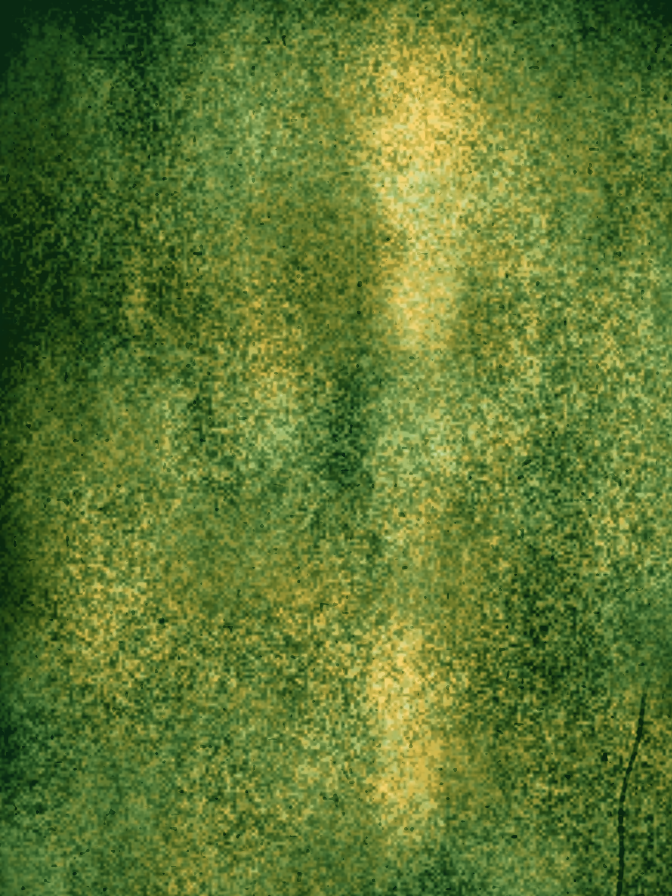
Write a WebGL 1 fragment shader that draws this texture.

```glsl
precision highp float;
// Weathered green plaster: a warped tone field of broad stains, a pale vertical
// streak and dark borders is broken up by fine grain, then coloured by a ramp
// from deep green to straw. Specks and a curved crease finish the surface.

uniform vec2 u_resolution;

float hash(vec2 p) {
  vec3 q = fract(p.xyx * 0.1031);
  q += dot(q, q.yzx + 33.33);
  return fract((q.x + q.y) * q.z);
}

float noise(vec2 p) {
  vec2 i = floor(p), f = fract(p);
  f = f * f * (3.0 - 2.0 * f);
  return mix(mix(hash(i), hash(i + vec2(1.0, 0.0)), f.x),
             mix(hash(i + vec2(0.0, 1.0)), hash(i + 1.0), f.x), f.y);
}

float fbm(vec2 p) {
  float sum = 0.0, amp = 0.5;
  for (int i = 0; i < 6; i++) {
    sum += amp * noise(p);
    p = mat2(1.6, 1.2, -1.2, 1.6) * p + 17.3;
    amp *= 0.52;
  }
  return sum;
}

// Soft elliptical stain
float stain(vec2 p, vec2 center, vec2 radius) {
  vec2 d = (p - center) / radius;
  return exp(-dot(d, d));
}

// Tall streak: crisp left edge, ragged soft right edge
float streak(vec2 p, float left, float width) {
  float x = p.x - left;
  float across = smoothstep(-0.012, 0.018, x) * (1.0 - smoothstep(0.3 * width, width, x));
  return across * smoothstep(0.02, 0.3, p.y) * (1.0 - smoothstep(0.78, 0.98, p.y));
}

// Darkness creeping in from the four borders
float border(vec2 p, float right) {
  return 0.9 * exp(-p.x / 0.05) + 0.75 * exp(-(1.0 - p.y) / 0.065)
       + 0.35 * exp(-p.y / 0.05) + 0.25 * exp(-(right - p.x) / 0.025)
       + 0.6 * stain(p, vec2(0.0, 1.0), vec2(0.17, 0.26))
       + 0.5 * stain(p, vec2(right, 1.0), vec2(0.13, 0.15));
}

vec3 ramp(float t) {
  vec3 shadow = vec3(0.04, 0.16, 0.06);
  vec3 deepGreen = vec3(0.14, 0.29, 0.09);
  vec3 leaf = vec3(0.26, 0.40, 0.15);
  vec3 moss = vec3(0.38, 0.49, 0.20);
  vec3 olive = vec3(0.52, 0.585, 0.26);
  vec3 straw = vec3(0.72, 0.735, 0.37);
  vec3 cream = vec3(0.86, 0.85, 0.53);
  vec3 c = mix(shadow, deepGreen, smoothstep(0.06, 0.22, t));
  c = mix(c, leaf, smoothstep(0.2, 0.34, t));
  c = mix(c, moss, smoothstep(0.32, 0.44, t));
  c = mix(c, olive, smoothstep(0.42, 0.56, t));
  c = mix(c, straw, smoothstep(0.54, 0.70, t));
  return mix(c, cream, smoothstep(0.70, 0.90, t));
}

// Sparse irregular pits
float specks(vec2 p, float scale, float threshold) {
  return smoothstep(threshold, threshold + 0.07, noise(p * scale) * 0.8 + noise(p * scale * 2.3) * 0.2);
}

void main() {
  vec2 p = gl_FragCoord.xy / u_resolution.y;
  float right = u_resolution.x / u_resolution.y;

  // Ragged coordinates for all large shapes
  vec2 rough = vec2(fbm(p * 11.0 + 3.0), fbm(p * 11.0 + 41.0)) - 0.5;
  vec2 q = p + 0.085 * rough;

  // Broad tone
  float cloud = fbm(p * vec2(7.0, 4.5) + 8.0) - 0.5;
  float brush = fbm(p * vec2(32.0, 9.0) + 60.0) - 0.5;
  float pale = streak(q, 0.425, 0.125);
  float tone = 0.435 + 0.42 * cloud + 0.24 * brush + 0.19 * pale;
  tone += 0.20 * stain(q, vec2(0.74, 0.66), vec2(0.065, 0.10));
  tone += 0.14 * stain(q, vec2(0.74, 0.45), vec2(0.07, 0.13));
  tone += 0.13 * stain(q, vec2(0.38, 0.12), vec2(0.12, 0.07));
  tone += 0.11 * stain(q, vec2(0.47, 0.86), vec2(0.13, 0.10));
  tone += 0.08 * stain(q, vec2(0.32, 0.59), vec2(0.06, 0.20));
  tone += 0.07 * stain(q, vec2(0.11, 0.30), vec2(0.09, 0.15));
  tone -= 0.14 * stain(q, vec2(0.38, 0.52), vec2(0.05, 0.12));
  tone -= 0.10 * stain(q, vec2(0.62, 0.42), vec2(0.09, 0.14));
  tone -= 0.09 * stain(q, vec2(0.10, 0.63), vec2(0.05, 0.12));
  float edge = border(p + 0.04 * rough, right);
  tone -= 0.26 * edge;

  // Fine grain, quieter in the dark borders
  float grain = 0.6 * noise(p * 290.0) + 0.4 * noise(p * 150.0 + 9.0) - 0.5;
  float patchy = smoothstep(0.32, 0.62, fbm(p * 8.0 + 90.0));
  tone += grain * mix(0.40, 0.68, patchy) * (1.0 - 0.5 * clamp(edge, 0.0, 1.0));

  // Dark pits, denser towards the top
  float pits = specks(p + 5.0, 120.0, 0.84) + specks(p, 62.0, 0.87) * smoothstep(0.5, 0.9, p.y);
  tone -= 0.20 * clamp(pits, 0.0, 1.0);

  // Curved crease with a lit flank
  float fold = p.x - (right - 0.06 + 0.62 * p.y * p.y + 0.003 * sin(p.y * 45.0));
  float foldFade = 1.0 - smoothstep(0.18, 0.29, p.y);
  tone -= 0.24 * foldFade * (1.0 - smoothstep(0.001, 0.004, abs(fold)));
  tone += 0.08 * foldFade * (1.0 - smoothstep(0.001, 0.006, abs(fold + 0.006)));

  // Ochre and cool green tints over the ramp
  float warmth = 1.5 * (fbm(p * 6.0 + 120.0) - 0.5) + 0.7 * (noise(p * 170.0 + 30.0) - 0.5);
  warmth += 0.45 * stain(q, vec2(0.45, 0.86), vec2(0.18, 0.12));
  warmth += 0.3 * stain(q, vec2(0.13, 0.28), vec2(0.12, 0.16)) - 0.3 * edge;
  vec3 tint = mix(vec3(0.86, 1.0, 1.16), vec3(1.13, 0.98, 0.80), smoothstep(-0.6, 0.6, warmth));
  gl_FragColor = vec4(clamp(ramp(tone) * tint, 0.0, 1.0), 1.0);
}
```
